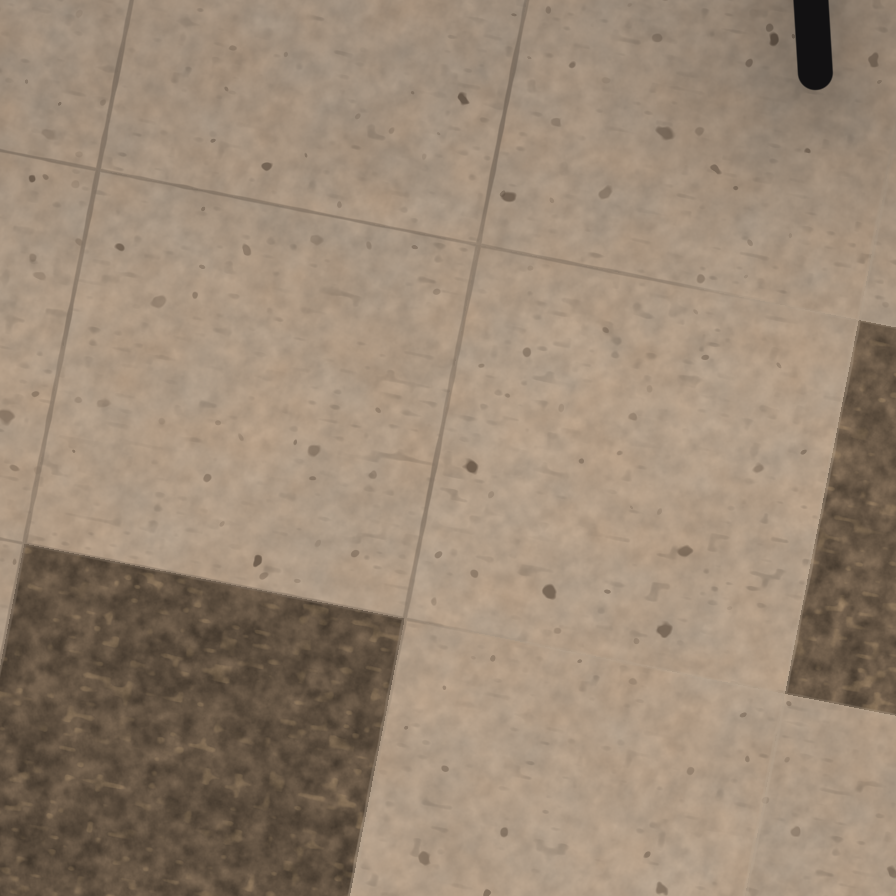
Reproduce this texture procedurally as a Shadertoy shader.

```glsl
// Worn vinyl floor: a slightly rotated grid of speckled beige tiles with a few dark ones.
// Tiles come from a rotated lattice; stone grain is layered value noise, chips are
// jittered blobs, and a furniture leg with a soft shadow stands at the upper right.

const vec2 TILE_SIZE = vec2(0.4326, 0.4252);
const vec2 GRID_ORIGIN = vec2(0.534, 0.7266);
const float GRID_ANGLE = 0.195;

const vec3 BEIGE = vec3(0.685, 0.605, 0.522);
const vec3 BROWN = vec3(0.375, 0.315, 0.253);
const vec3 CHIP = vec3(0.40, 0.335, 0.275);
const vec3 JOINT_DIRT = vec3(0.49, 0.43, 0.37);
const vec3 JOINT_PALE = vec3(0.71, 0.64, 0.56);
const vec3 LEG_BLACK = vec3(0.07, 0.068, 0.07);

float hash(vec2 p) {
    return fract(sin(dot(p, vec2(127.1, 311.7))) * 43758.5453);
}

float noise(vec2 p) {
    vec2 i = floor(p), f = fract(p);
    f = f * f * (3.0 - 2.0 * f);
    return mix(mix(hash(i), hash(i + vec2(1, 0)), f.x),
               mix(hash(i + vec2(0, 1)), hash(i + vec2(1, 1)), f.x), f.y);
}

float fbm(vec2 p) {
    float sum = 0.0, amp = 0.5;
    for (int i = 0; i < 4; i++) {
        sum += amp * noise(p);
        p = mat2(1.6, 1.2, -1.2, 1.6) * p + 7.3;
        amp *= 0.5;
    }
    return sum / 0.9375;
}

mat2 rotation(float a) {
    return mat2(cos(a), sin(a), -sin(a), cos(a));
}

// Coverage of one irregular chip per cell; it stays inside its cell.
float chips(vec2 q, float spacing, float radius, float density, float seed) {
    vec2 cell = floor(q / spacing);
    vec2 id = cell + seed;
    vec2 centre = 0.2 + 0.6 * vec2(hash(id + 3.1), hash(id + 8.7));
    vec2 d = rotation(6.283 * hash(id + 5.3)) * (q - (cell + centre) * spacing);
    d.y *= 1.0 + 0.7 * hash(id + 1.9);
    float r = radius * mix(0.55, 1.25, hash(id + 6.1));
    float dist = length(d) + 0.6 * radius * (noise(q * 170.0) - 0.5);
    float strength = mix(0.25, 0.9, hash(id + 9.4)) * step(hash(id), density);
    return strength * (1.0 - smoothstep(r * 0.6, r * 1.1, dist));
}

vec3 beigeTile(vec2 q, vec2 id) {
    vec2 s = q + 3.7 * hash(id);
    float cloud = fbm(s * 14.0);
    vec3 col = BEIGE * (0.99 + 0.02 * hash(id + 2.0));
    col *= 1.0 + 0.07 * (cloud - 0.5) + 0.17 * (fbm(s * 75.0) - 0.5);
    col += vec3(0.03, -0.004, -0.03) * (fbm(s * 24.0 + 11.0) - 0.5);
    // Fine pits and faint scuffs
    float pits = smoothstep(0.72, 0.95, noise(s * vec2(75.0, 120.0)));
    col *= 1.0 - 0.13 * pits * noise(s * 22.0);
    col = mix(col, CHIP, chips(q, 0.105, 0.0085, 0.52, 17.0));
    return mix(col, CHIP, 0.6 * chips(q, 0.047, 0.0045, 0.28, 41.0));
}

vec3 brownTile(vec2 q, vec2 id) {
    vec2 s = q + 3.7 * hash(id);
    vec3 col = BROWN * (1.0 + 0.10 * step(0.5, id.x));
    col *= 1.0 + 0.75 * (fbm(s * 70.0) - 0.5) + 0.15 * (fbm(s * 12.0) - 0.5);
    float flecks = smoothstep(0.70, 0.95, noise(s * vec2(85.0, 130.0)));
    return col + flecks * vec3(0.09, 0.075, 0.05);
}

float segmentDistance(vec2 p, vec2 a, vec2 b) {
    vec2 ab = b - a;
    return length(p - a - ab * clamp(dot(p - a, ab) / dot(ab, ab), 0.0, 1.0));
}

void mainImage(out vec4 fragColor, in vec2 fragCoord) {
    vec2 p = fragCoord / iResolution.y;
    float aa = 1.0 / iResolution.y;

    // Lattice coordinates: x along a row, y down the columns
    vec2 q = rotation(GRID_ANGLE) * (p - GRID_ORIGIN) * vec2(1.0, -1.0 + 2.0);
    q.y = -q.y;
    vec2 t = q / TILE_SIZE;
    vec2 id = floor(t);

    // Every sixth tile is dark, shifted two columns per row
    bool dark = mod(id.x + 2.0 * id.y + 0.5, 6.0) > 1.0 && mod(id.x + 2.0 * id.y + 0.5, 6.0) < 2.0;
    vec3 col = dark ? brownTile(q, id) : beigeTile(q, id);

    // Joints: dirty at the upper left, worn pale toward the lower right
    vec2 gap = abs(t - round(t)) * TILE_SIZE + 0.0012 * (noise(q * 60.0) - 0.5);
    vec2 halfWidth = vec2(0.0026, 0.0018);
    vec2 line = 1.0 - smoothstep(halfWidth - aa, halfWidth + aa, gap);
    float wear = smoothstep(0.95, 1.2, p.x + 0.8 * (1.0 - p.y));
    float strength = mix(0.8, 0.45, wear) * mix(0.6, 1.0, noise(q * 18.0));
    col = mix(col, mix(JOINT_DIRT, JOINT_PALE, wear), max(line.x, 0.85 * line.y) * strength);

    // Room light falls off toward the top
    col *= mix(vec3(1.0), vec3(0.91, 0.915, 0.925), smoothstep(0.55, 1.0, p.y));

    // Furniture leg and its shadow
    float leg = segmentDistance(p, vec2(0.902, 1.05), vec2(0.910, 0.919)) - 0.0195;
    col *= 1.0 - 0.20 * exp(-max(leg, 0.0) * 11.0);
    vec3 legColor = LEG_BLACK * (1.0 + 0.5 * smoothstep(-0.004, -0.015, leg) * 0.0);
    col = mix(col, legColor, 1.0 - smoothstep(-aa, aa, leg));

    fragColor = vec4(col, 1.0);
}
```
